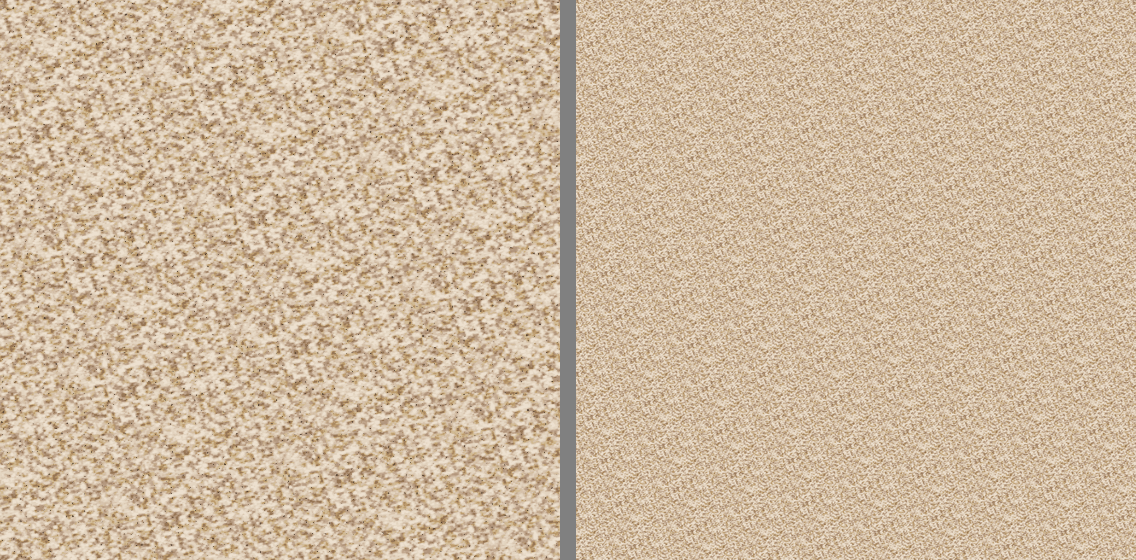
Left: one tile. Right: repeated 3 by 3.
This texture is drawn by a three.js fragment shader. Its source:

```glsl
// Seamless cream and tan granite with ochre grains and small dark specks.
varying vec2 vUv;

float hash(vec2 p) {
  return fract(sin(dot(p, vec2(127.1, 311.7))) * 43758.5453);
}

// Value noise that wraps after the given number of cells.
float wrapNoise(vec2 p, float cells, float seed) {
  vec2 i = floor(p);
  vec2 f = fract(p);
  f = f * f * (3.0 - 2.0 * f);
  vec2 a = mod(i, cells) + seed;
  vec2 b = mod(i + 1.0, cells) + seed;
  return mix(mix(hash(a), hash(vec2(b.x, a.y)), f.x),
             mix(hash(vec2(a.x, b.y)), hash(b), f.x), f.y);
}

// Turned oval flecks of mixed strength, at most one per cell of a wrapping grid.
float flecks(vec2 uv, float cells, float size, float share, float seed) {
  vec2 p = uv * cells;
  vec2 id = mod(floor(p), cells) + seed;
  vec2 d = fract(p) - 0.3 - 0.4 * vec2(hash(id + 3.7), hash(id + 8.3));
  float angle = 2.2 * hash(id + 6.1) - 0.6;
  d = vec2(cos(angle) * d.x + sin(angle) * d.y, cos(angle) * d.y - sin(angle) * d.x);
  d.y *= 1.0 + hash(id + 2.3);
  float radius = size * mix(0.5, 1.0, hash(id + 5.1));
  float strength = step(hash(id + 1.9), share) * mix(0.45, 1.0, hash(id + 9.4));
  return strength * (1.0 - smoothstep(0.3, 1.0, length(d) / radius));
}

// Mineral colours from pale feldspar to brown grains.
vec3 stoneColor(float tone, float ochre) {
  vec3 midTan = mix(vec3(0.76, 0.66, 0.56), vec3(0.82, 0.73, 0.58), ochre);
  vec3 deepTan = mix(vec3(0.70, 0.59, 0.49), vec3(0.74, 0.61, 0.43), ochre);
  vec3 color = mix(vec3(0.93, 0.88, 0.81), vec3(0.89, 0.83, 0.75), smoothstep(0.26, 0.38, tone));
  color = mix(color, vec3(0.84, 0.76, 0.67), smoothstep(0.39, 0.48, tone));
  color = mix(color, midTan, smoothstep(0.49, 0.56, tone));
  color = mix(color, deepTan, smoothstep(0.57, 0.66, tone));
  return mix(color, vec3(0.59, 0.46, 0.33), smoothstep(0.66, 0.77, tone));
}

void main() {
  // Whole-number shear: grains lie wide, rising to the right, and still tile.
  vec2 grain = vec2(3.0 * vUv.x + vUv.y, 4.0 * vUv.y - vUv.x);

  // Faint clouds, distinct grains and fine grit.
  float tone = 0.05 * wrapNoise(grain * 9.0, 9.0, 11.0)
             + 0.13 * wrapNoise(grain * 22.0, 22.0, 37.0)
             + 0.53 * wrapNoise(grain * 45.0, 45.0, 71.0)
             + 0.29 * wrapNoise(grain * 83.0, 83.0, 5.0);
  tone = 0.5 + 0.9 * (tone - 0.5);
  float ochre = smoothstep(0.38, 0.62, wrapNoise(grain * 37.0, 37.0, 93.0));
  vec3 color = stoneColor(tone, ochre);

  // Small warps roughen the outlines of the flecks.
  vec2 rough = vUv + 0.0016 * (vec2(wrapNoise(grain * 75.0, 75.0, 23.0),
                                    wrapNoise(grain * 75.0, 75.0, 59.0)) - 0.5);

  // Rusty grains, then dark mica, both gathered in the browner areas.
  float rust = flecks(rough, 120.0, 0.36, 0.45, 41.0) * smoothstep(0.42, 0.56, tone);
  color = mix(color, vec3(0.58, 0.43, 0.27), 0.6 * rust);
  float mica = flecks(rough, 96.0, 0.28, 0.5, 17.0) * smoothstep(0.42, 0.58, tone);
  color = mix(color, vec3(0.27, 0.21, 0.16), 0.85 * mica);

  gl_FragColor = vec4(color, 1.0);
}
```
